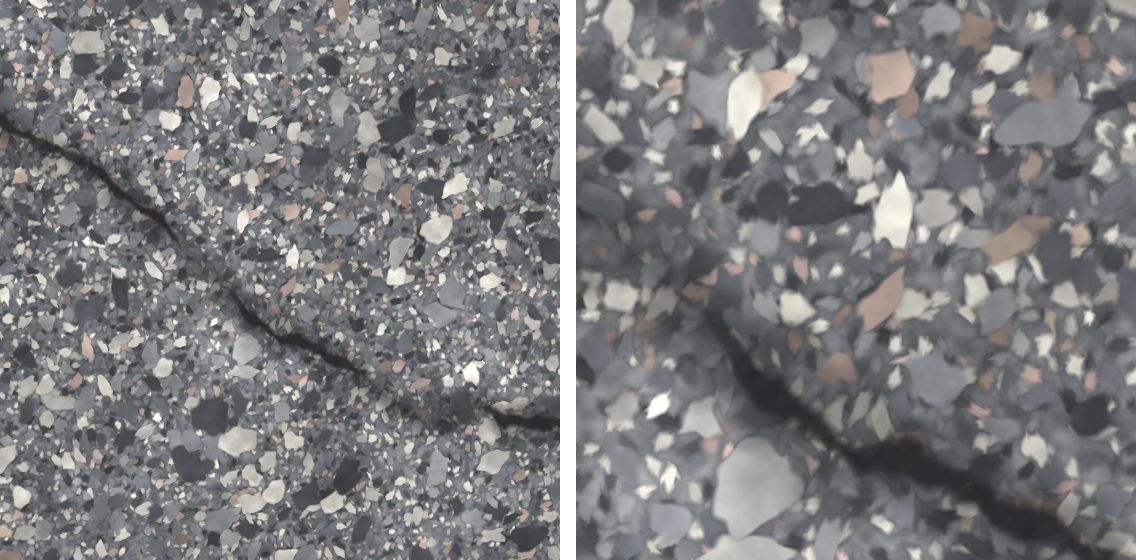
Left, the full canvas; right, a detail of the centre.
Give the GLSL for this texture, as a Shadertoy shader.

```glsl
// Weathered asphalt with mixed stone chips and a dark crack running across it.
#define FINE_CELLS 80.0
#define LAYER_RATIO 0.61
#define LAYERS 4
#define EDGE_SOFTNESS 0.0027
#define DARK_TONE 0.255
#define TONE_RANGE 0.66
#define TONE_CURVE 1.3
#define WARM_SHARE 0.09
#define CRACK_WIDTH 0.0048
#define CRACK_BAND 0.052
#define CRACK_WANDER 0.13
#define WEAR 0.55

const float TAU = 6.2831853;

float hash(vec2 p) {
    return fract(sin(dot(p, vec2(127.1, 311.7))) * 43758.5453);
}

float noise(vec2 p) {
    vec2 cell = floor(p), f = fract(p);
    f = f * f * (3.0 - 2.0 * f);
    float low = mix(hash(cell), hash(cell + vec2(1, 0)), f.x);
    float high = mix(hash(cell + vec2(0, 1)), hash(cell + vec2(1, 1)), f.x);
    return mix(low, high, f.y);
}

float fbm(vec2 p) {
    float sum = 0.0, weight = 0.533;
    for (int i = 0; i < 4; i++) {
        sum += weight * noise(p);
        p = p * 2.03 + 17.3;
        weight *= 0.5;
    }
    return sum;
}

// Rounded irregular polygon of about unit radius, as a smooth maximum of sides
float chipDistance(vec2 p, vec2 id) {
    float sum = 0.0;
    for (int i = 0; i < 6; i++) {
        float side = float(i);
        float angle = (side + 0.8 * hash(id + side * 3.7)) * TAU / 6.0;
        float reach = mix(0.5, 1.08, hash(id + side * 5.3 + 0.5));
        sum += exp(12.0 * (dot(p, vec2(cos(angle), sin(angle))) - reach));
    }
    return log(sum) / 12.0;
}

// Bluish darks, neutral mids, cream lights, and a few tan or pink chips
vec3 chipColor(vec2 id) {
    float tone = DARK_TONE + TONE_RANGE * pow(hash(id + 2.1), TONE_CURVE);
    vec3 cool = vec3(0.96, 0.99, 1.05);
    vec3 cream = vec3(1.015, 1.005, 0.955);
    vec3 tint = mix(cool, cream, smoothstep(0.42, 0.78, tone));
    if (hash(id + 8.4) < WARM_SHARE) {
        tint = mix(vec3(1.09, 0.99, 0.89), vec3(1.10, 0.96, 0.94), hash(id + 6.2));
        tone = mix(tone, 0.64, 0.6);
    }
    return tone * tint;
}

// Lays one size of jittered chips over the ground
vec3 addChips(vec3 ground, vec2 uv, float cells, float share, float layer) {
    vec2 grid = uv * cells + layer * 0.37;
    vec2 home = floor(grid);
    for (int y = -1; y <= 1; y++)
    for (int x = -1; x <= 1; x++) {
        vec2 cell = home + vec2(x, y);
        vec2 id = cell + layer * 131.0;
        if (hash(id + 0.3) > share) continue;
        vec2 jitter = vec2(hash(id + 1.7), hash(id + 4.9)) - 0.5;
        float radius = mix(0.36, 0.68, hash(id + 3.3));
        float turn = 1.3 + 2.4 * (hash(id + 7.1) - 0.5);
        float c = cos(turn), s = sin(turn);
        vec2 p = mat2(c, -s, s, c) * (grid - cell - 0.5 - 0.6 * jitter) / radius;
        p.y *= mix(1.0, 1.95, hash(id + 9.6));
        p += 0.38 * (vec2(noise(p * 2.2 + id), noise(p * 2.2 - id)) - 0.5);

        float d = chipDistance(p, id) * radius / cells;
        float shade = 1.0 - smoothstep(0.0, EDGE_SOFTNESS * 2.0, d);
        float cover = 1.0 - smoothstep(-EDGE_SOFTNESS, EDGE_SOFTNESS, d);
        float grain = 0.85 + 0.3 * fbm(uv * 50.0 + id);
        ground *= 1.0 - 0.10 * shade;
        ground = mix(ground, chipColor(id) * grain, cover);
    }
    return ground;
}

// Descends to the right, then levels out
float crackHeight(float x) {
    float slope = 0.5 * (0.74 - x + sqrt((0.74 - x) * (0.74 - x) + 0.004));
    float wander = fbm(vec2(x * 8.0, 4.2)) - 0.5;
    return 0.26 + 0.72 * slope + CRACK_WANDER * wander;
}

void mainImage(out vec4 fragColor, in vec2 fragCoord) {
    vec2 uv = fragCoord / iResolution.y;

    // Mottled binder with soft grit
    float grit = mix(fbm(uv * 48.0), noise(uv * 150.0), 0.35);
    vec3 color = mix(vec3(0.26, 0.27, 0.29), vec3(0.66, 0.66, 0.67), grit);

    // Chips from fine to coarse
    float cells = FINE_CELLS, share = 0.84;
    for (int i = 0; i < LAYERS; i++) {
        color = addChips(color, uv, cells, share, float(i) + 1.0);
        cells *= LAYER_RATIO;
        share *= 0.66;
    }

    // Broad uneven wear in patches of two sizes
    float patches = 0.6 * fbm(uv * 5.0) + 0.6 * fbm(uv * 15.0 + 9.0) - 0.6;
    color *= 1.02 + WEAR * patches;

    // Wide dirty band around the crack, then its thin broken core
    float ragged = fbm(uv * 30.0) - 0.5;
    float d = abs(uv.y - crackHeight(uv.x)) * 0.82;
    float band = 1.0 - smoothstep(0.0, CRACK_BAND, d + 0.06 * ragged);
    color = mix(color, color * 0.45 + 0.085, 0.9 * band);
    float gap = smoothstep(0.3, 0.65, noise(vec2(uv.x * 11.0, 8.0)));
    float width = CRACK_WIDTH * mix(0.2, 1.5, gap);
    float core = 1.0 - smoothstep(width - 0.003, width + 0.005, d + 0.018 * ragged);
    color = mix(color, vec3(0.15, 0.15, 0.155), mix(0.35, 0.85, gap) * core);

    fragColor = vec4(clamp(color, 0.0, 1.0), 1.0);
}
```
